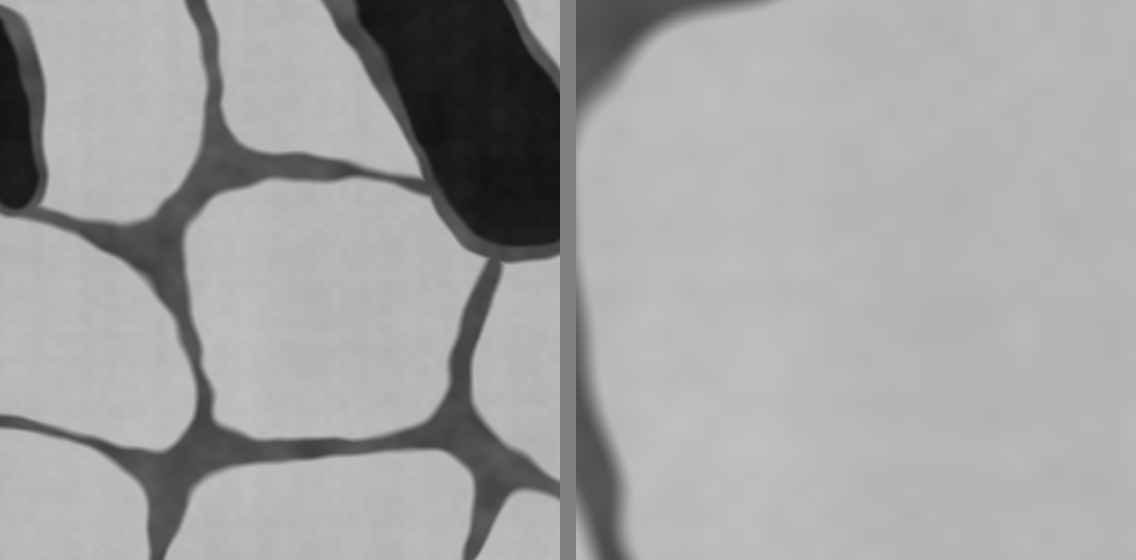
Left, the full canvas; right, a detail of the centre.
This texture is drawn by a WebGL 1 fragment shader. Its source:

```glsl
precision highp float;
// Grey tomography slice: rounded pale grains in a dark binder with black open pores.

uniform vec2 u_resolution;

const float GRAINS_PER_SIDE = 2.1;
const float JITTER = 0.72;
const float CORNER_SHARPNESS = 13.0;

const float GRAIN_GREY = 0.72;
const float BINDER_GREY = 0.305;
const float PORE_GREY = 0.105;

float hash(vec2 p) {
  return fract(sin(dot(p, vec2(127.1, 311.7))) * 43758.5);
}

// Smooth value noise, centred on zero (-0.5 to 0.5)
float noise(vec2 p) {
  vec2 i = floor(p);
  vec2 f = fract(p);
  f = f * f * (3.0 - 2.0 * f);
  float low = mix(hash(i), hash(i + vec2(1.0, 0.0)), f.x);
  float high = mix(hash(i + vec2(0.0, 1.0)), hash(i + vec2(1.0, 1.0)), f.x);
  return mix(low, high, f.y) - 0.5;
}

vec2 noise2(vec2 p) {
  return vec2(noise(p), noise(p + vec2(37.2, 11.8)));
}

vec2 grainCentre(vec2 cell) {
  vec2 random = vec2(hash(cell + 3.7), hash(cell + 29.3));
  return cell + 0.5 + JITTER * (random - 0.5);
}

// Cell whose grain centre lies nearest to p
vec2 nearestCell(vec2 p) {
  vec2 base = floor(p);
  vec2 best = base;
  float bestDistance = 9.0;
  for (int y = -1; y <= 1; y++) {
    for (int x = -1; x <= 1; x++) {
      vec2 cell = base + vec2(float(x), float(y));
      float d = distance(p, grainCentre(cell));
      if (d < bestDistance) {
        bestDistance = d;
        best = cell;
      }
    }
  }
  return best;
}

// Depth inside a cell, smoothly blended over its sides to round the corners
float roundedDepth(vec2 p, vec2 cell, float sharpness) {
  vec2 centre = grainCentre(cell);
  float sum = 0.0;
  for (int y = -2; y <= 2; y++) {
    for (int x = -2; x <= 2; x++) {
      if (x == 0 && y == 0) continue;
      vec2 other = grainCentre(cell + vec2(float(x), float(y)));
      float depth = dot(0.5 * (centre + other) - p, normalize(other - centre));
      sum += exp(-sharpness * depth);
    }
  }
  return -log(sum) / sharpness;
}

// Depth inside a lumpy grain, in canvas units
float grainDepth(vec2 uv) {
  vec2 p = uv * GRAINS_PER_SIDE + vec2(5.3, 8.6);
  p += 0.12 * noise2(p * 1.6);
  vec2 cell = nearestCell(p);
  vec2 q = p + cell * 17.0;
  float gap = 0.027 + 0.05 * noise(q * 4.0) + 0.024 * noise(q * 11.0);
  float depth = roundedDepth(p, cell, CORNER_SHARPNESS) - max(gap, 0.008);
  return depth / GRAINS_PER_SIDE;
}

float capsule(vec2 p, vec2 a, vec2 b, float radius) {
  vec2 ab = b - a;
  float t = clamp(dot(p - a, ab) / dot(ab, ab), 0.0, 1.0);
  return distance(p, a + t * ab) - radius;
}

// Distance to the open pores: a broad slanted channel and a narrow one
float poreDistance(vec2 uv) {
  vec2 p = uv + 0.05 * noise2(uv * 5.0) + 0.012 * noise2(uv * 21.0);
  float channel = capsule(p, vec2(0.70, 1.12), vec2(0.93, 0.69), 0.12);
  float side = capsule(p, vec2(-0.02, 0.95), vec2(0.015, 0.69), 0.045);
  return min(channel, side);
}

// Scan texture: fine blurred mottle with faint upright and level streaks
float scanMottle(vec2 uv) {
  float fine = noise(uv * 75.0) + 0.6 * noise(uv * 38.0 + 9.1);
  float streaks = noise(vec2(uv.x * 45.0, uv.y * 2.0))
                + 0.6 * noise(vec2(uv.x * 2.0, uv.y * 45.0) + 51.0);
  return 0.018 * fine + 0.018 * streaks;
}

void main() {
  vec2 uv = gl_FragCoord.xy / u_resolution.y;
  float blur = max(0.0075, 1.0 / u_resolution.y);

  // Binder coats the pore walls, so grains stop short of them
  float pore = poreDistance(uv);
  float coat = 0.028 + 0.036 * noise(uv * 7.0 + 4.0);
  float grain = min(grainDepth(uv), pore - coat);

  float grainGrey = GRAIN_GREY + 0.03 * noise(uv * 5.0 + 20.0);
  float binderGrey = BINDER_GREY + 0.10 * noise(uv * 16.0) + 0.04 * noise(uv * 40.0);
  float poreGrey = PORE_GREY + 0.04 * noise(uv * 9.0 + 70.0);

  // Layer pore, binder and grains with soft edges
  float grey = mix(poreGrey, binderGrey, smoothstep(-blur, blur, pore));
  grey = mix(grey, grainGrey, smoothstep(-blur, blur, grain));
  grey += scanMottle(uv);

  gl_FragColor = vec4(vec3(grey), 1.0);
}
```
